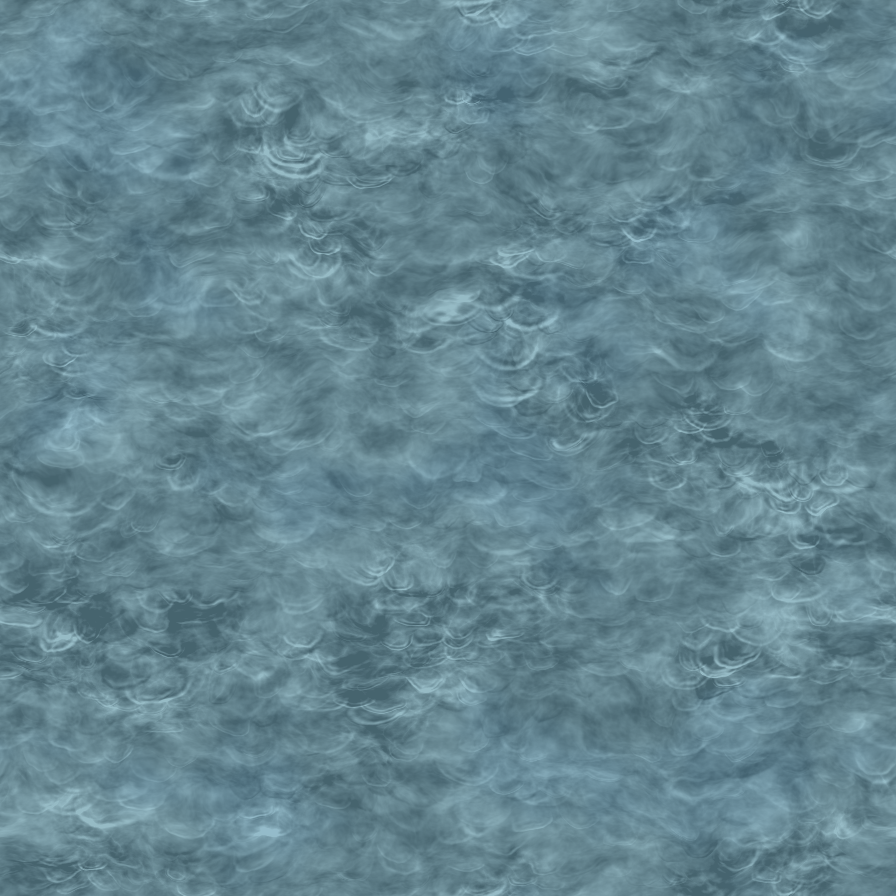
A three.js fragment shader for this texture:

```glsl
// Tileable teal water surface: marbled mottling, scalloped ripples and pale swirling foam.
varying vec2 vUv;

const float TAU = 6.2831853;
const vec3 WATER_MEAN = vec3(0.395, 0.521, 0.562);
const vec3 WATER_STEP = vec3(0.054, 0.059, 0.059);
const vec3 BLUE_TINT = vec3(-0.008, 0.001, 0.016);

vec2 hash2(vec2 cell, float seed) {
  vec3 q = fract(cell.xyx * vec3(0.1031, 0.1030, 0.0973) + seed * 0.137);
  q += dot(q, q.yzx + 33.33);
  return fract((q.xx + q.yz) * q.zy);
}

float cornerSlope(vec2 cell, vec2 offset, vec2 period, float seed) {
  float angle = TAU * hash2(mod(cell, period), seed).x;
  return dot(vec2(cos(angle), sin(angle)), offset);
}

// Gradient noise that wraps after a whole number of cells.
float wrapNoise(vec2 uv, vec2 period, float seed) {
  vec2 p = uv * period;
  vec2 c = floor(p);
  vec2 f = p - c;
  vec2 w = f * f * f * (f * (f * 6.0 - 15.0) + 10.0);
  vec2 e = vec2(1.0, 0.0);
  float low = mix(cornerSlope(c, f, period, seed),
                  cornerSlope(c + e.xy, f - e.xy, period, seed), w.x);
  float high = mix(cornerSlope(c + e.yx, f - e.yx, period, seed),
                   cornerSlope(c + e.xx, f - e.xx, period, seed), w.x);
  return mix(low, high, w.y);
}

float layeredNoise(vec2 uv, vec2 period, float roughness, float seed) {
  float sum = 0.0;
  float amplitude = 1.0;
  for (int i = 0; i < 5; i++) {
    sum += amplitude * wrapNoise(uv, period, seed + float(i));
    amplitude *= roughness;
    period *= 2.0;
  }
  return sum;
}

vec2 swirl(vec2 uv, vec2 period, float seed) {
  return vec2(layeredNoise(uv, period, 0.4, seed),
              layeredNoise(uv, period, 0.4, seed + 9.0));
}

// Cellular bowls, lit along the lower rim and crossed by concentric ripples.
float scallops(vec2 uv, vec2 period, float ripple, float seed) {
  vec2 p = uv * period;
  vec2 c = floor(p);
  float sum = 0.0;
  for (int j = -1; j <= 1; j++) {
    for (int i = -1; i <= 1; i++) {
      vec2 cell = c + vec2(float(i), float(j));
      vec2 wrapped = mod(cell, period);
      vec2 trait = hash2(wrapped, seed + 5.0);
      vec2 d = (p - cell - hash2(wrapped, seed)) / mix(0.55, 0.95, trait.x);
      float q = length(d * vec2(1.0, 1.1));
      float rim = smoothstep(0.25, 0.88, q) * (1.0 - smoothstep(0.88, 1.0, q));
      float lower = 1.0 - smoothstep(-0.8, 0.4, d.y);
      float bands = 1.0 + ripple * sin(q * 20.0 + TAU * trait.x);
      sum += rim * lower * bands * mix(-0.6, 1.1, trait.y);
    }
  }
  return sum;
}

// Thin bright lines along the zero contours of the noise.
float filaments(vec2 uv, vec2 period, float sharpness, float seed) {
  return exp(-sharpness * abs(wrapNoise(uv, period, seed)));
}

void main() {
  // Large bends carry the ripples, smaller ones marble the mottling.
  vec2 bent = vUv + 0.024 * swirl(vUv, vec2(6.0, 7.0), 11.0);
  vec2 marbled = bent + 0.010 * swirl(bent, vec2(18.0, 22.0), 31.0);

  float agitation = smoothstep(-0.05, 0.4, layeredNoise(vUv, vec2(4.0, 5.0), 0.6, 51.0));
  float broad = layeredNoise(bent, vec2(4.0, 6.0), 0.5, 61.0);
  float mottling = layeredNoise(marbled, vec2(11.0, 17.0), 0.72, 71.0);
  float grain = layeredNoise(bent, vec2(38.0, 54.0), 0.6, 131.0);

  // Ripples and foam grow stronger in agitated patches.
  float ripple = mix(0.4, 1.1, agitation);
  float bowls = scallops(bent, vec2(18.0, 24.0), ripple, 81.0)
              + 0.9 * scallops(marbled, vec2(32.0, 43.0), ripple, 91.0);
  float foam = filaments(marbled, vec2(18.0, 25.0), 13.0, 101.0)
             + 0.8 * filaments(marbled, vec2(39.0, 53.0), 11.0, 111.0);

  float tone = 1.25 * broad
             + mottling * mix(1.9, 2.9, agitation)
             + grain * mix(0.9, 1.7, agitation)
             + (bowls - 0.13) * mix(1.2, 1.9, agitation)
             + (foam - 0.53) * mix(0.35, 1.3, agitation);
  tone = clamp(tone, -2.2, 3.6);

  float blueness = smoothstep(0.0, 0.5, layeredNoise(vUv, vec2(4.0, 5.0), 0.5, 121.0));
  gl_FragColor = vec4(WATER_MEAN + WATER_STEP * tone + BLUE_TINT * blueness, 1.0);
}
```
